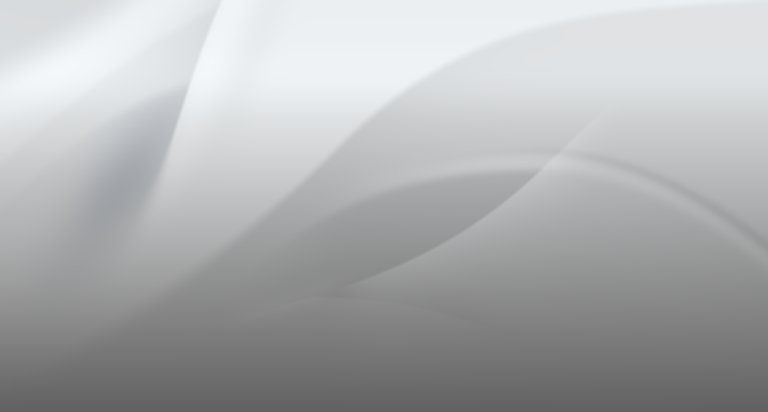
Reproduce this background procedurally as a Shadertoy shader.

```glsl
#define FLOOR_TONE 0.38
#define RISE 0.64
#define TOP_TONE 0.91
#define RIBBON_LIGHT 0.065
#define FOLD_SHADE 0.15
#define LEAF_SHADE 0.065
#define ARC_SHADE 0.06
#define COOL_TINT vec3(0.988, 1.0, 1.009)

// Signed distance above a cubic curve; each knot is (x, y, slope).
float above(vec2 p, vec3 a, vec3 b) {
    float w = b.x - a.x;
    float x = clamp(p.x, a.x, b.x);
    float t = (x - a.x) / w;
    float s = 1.0 - t;
    float y = a.y * s * s * (1.0 + 2.0 * t) + b.y * t * t * (3.0 - 2.0 * t)
            + w * t * s * (a.z * s - b.z * t);
    float slope = mix(a.z, b.z, t);
    y += slope * (p.x - x);
    return (p.y - y) / sqrt(1.0 + slope * slope);
}

float soft(float d, float width) { return smoothstep(-width, width, d); }
float bell(float d, float width) { return exp(-d * d / (width * width)); }
float span(float x, float a, float b, float fade) {
    return soft(x - a, fade) * soft(b - x, fade);
}

// Broad diagonal ribbon with a bright crest
float ribbonTone(vec2 p) {
    vec3 bendKnot = vec3(0.829, 0.646, 1.0);
    float d = p.x < bendKnot.x
        ? above(p, vec3(0.0, 0.02, 0.66), bendKnot)
        : above(p, bendKnot, vec3(1.873, 1.0, 0.08));
    float lit = soft(d, 0.012 + 0.025 * smoothstep(0.8, 0.2, p.x));
    float tone = mix(-0.025, RIBBON_LIGHT, lit);
    tone -= 0.025 * (1.0 - lit) * exp(min(d, 0.0) / 0.12) * span(p.x, 0.55, 1.15, 0.25);
    tone -= 0.035 * lit * smoothstep(0.6, 1.0, p.y);
    return tone * smoothstep(-0.05, 0.35, p.y);
}

// Overlapping folds at the left
float foldTone(vec2 p, out float shadow) {
    float side = above(p.yx, vec3(0.476, 0.354, 0.4), vec3(1.0, 0.541, 0.45));
    float left = soft(-side, 0.006 + 0.03 * smoothstep(0.7, 0.4, p.y));
    float corner = above(p, vec3(0.0, 0.805, 0.58), vec3(0.317, 1.0, 0.75));
    float upper = above(p, vec3(0.0, 0.598, 0.95), vec3(0.488, 0.963, 0.55));
    float lower = above(p, vec3(0.0, 0.488, 1.0), vec3(0.415, 0.78, 0.3));

    vec2 q = p - vec2(0.31, 0.57);
    vec2 axis = normalize(vec2(0.305, 0.44));
    float along = dot(q, axis);
    float across = q.x * axis.y - q.y * axis.x;
    shadow = left * soft(-lower, 0.025) * bell(along, 0.24) * bell(across, 0.085);

    float tone = -FOLD_SHADE * shadow;
    tone -= 0.085 * soft(corner - 0.01, 0.05);
    tone += 0.025 * bell(corner + 0.06, 0.06);
    tone -= left * 0.025 * soft(-upper, 0.012) * smoothstep(0.35, 0.6, p.y);
    tone -= left * 0.02 * soft(-lower, 0.012) * smoothstep(0.4, 0.6, p.y);
    tone -= left * 0.06 * exp(min(-abs(side), 0.0) / 0.12) * smoothstep(0.6, 0.85, p.y);
    tone += (1.0 - left) * 0.02 * bell(side - 0.03, 0.04) * smoothstep(0.4, 0.6, p.y);
    tone -= (1.0 - left) * 0.02 * bell(side - 0.12, 0.04) * smoothstep(0.5, 0.9, p.y);
    return tone;
}

// Thin arc over the right half
float arcTone(vec2 p) {
    vec3 crest = vec3(1.293, 0.634, 0.0);
    float d = p.x < crest.x
        ? above(p, vec3(0.927, 0.585, 0.2), crest)
        : above(p, crest, vec3(1.873, 0.402, -0.8));
    float growth = smoothstep(0.95, 1.75, p.x);
    float tone = -ARC_SHADE * growth * bell(d, 0.006 + 0.008 * growth);
    tone += 0.03 * smoothstep(0.85, 1.2, p.x) * bell(d + 0.03, 0.018);
    tone -= 0.025 * growth * soft(-d - 0.045, 0.02) * exp(min(d, 0.0) / 0.2);
    return tone;
}

// Dark leaf with a lit lower rim and a trailing crease
float leafTone(vec2 p) {
    float top = above(p, vec3(0.56, 0.293, 1.0), vec3(1.317, 0.585, 0.0));
    float rim = above(p, vec3(0.756, 0.278, 0.3), vec3(1.317, 0.585, 0.95));
    float crease = above(p, vec3(0.756, 0.278, 0.02), vec3(1.27, 0.17, -0.45));
    float inside = soft(rim, 0.005) * soft(-top, 0.014) * smoothstep(0.55, 0.9, p.x);
    float below = soft(-rim, 0.005);
    float tone = -LEAF_SHADE * inside;
    tone += 0.025 * bell(top - 0.025, 0.03) * span(p.x, 0.85, 1.35, 0.12);
    tone += 0.065 * below * exp(min(rim, 0.0) / 0.08) * span(p.x, 0.88, 1.42, 0.1);
    tone -= 0.06 * below * soft(crease, 0.004) * span(p.x, 0.77, 0.84, 0.07);
    tone -= 0.02 * below * soft(crease, 0.006) * bell(crease, 0.06) * span(p.x, 0.8, 1.2, 0.1);
    tone += 0.035 * bell(p.y - 0.24 - 0.35 * (p.x - 0.62), 0.025) * span(p.x, 0.6, 0.85, 0.1);
    return tone;
}

void mainImage(out vec4 fragColor, in vec2 fragCoord) {
    // Height is one unit, width is 1.873 units
    vec2 p = fragCoord / iResolution.xy * vec2(1.873, 1.0);
    float shadow;
    float folds = foldTone(p, shadow);

    // Vertical falloff, then layered shading
    float base = FLOOR_TONE + RISE * p.y;
    base = mix(base, TOP_TONE, smoothstep(0.7, 0.9, p.y));
    float light = base * (1.0 + ribbonTone(p) + folds + arcTone(p) + leafTone(p));
    vec3 tint = mix(vec3(1.0), COOL_TINT, smoothstep(0.1, 0.8, p.y));
    tint += vec3(-0.012, 0.0, 0.018) * shadow;
    fragColor = vec4(clamp(light * tint, 0.0, 1.0), 1.0);
}
```
